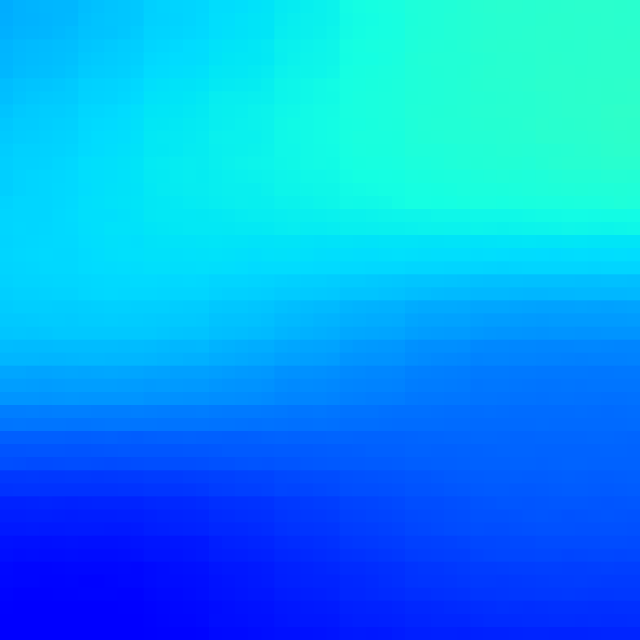
Give the GLSL for this background, as a Shadertoy shader.

```glsl
// A mosaic heat map flowing from deep blue through cyan to aqua green.
// Sigmoid profiles for the left and right sides are blended into a smooth
// field, which is sampled per cell and coloured by a spectral ramp.

const float CELLS = 49.0;     // cells along each side
const float GROUP = 5.0;      // cells in one repeating band
const float SNAP = 0.35;      // pull of a cell towards its band centre
const float GRAIN = 0.012;    // strength of the cell variation
const int SAMPLES = 3;        // antialiasing samples per axis

// Falls smoothly from 1 to 0 around centre.
float fall(float x, float centre, float width) {
    return 1.0 / (1.0 + exp((x - centre) / width));
}

float bell(float x, float width) {
    return exp(-x * x / (width * width));
}

// Gradient noise
vec2 gradient(vec2 p) {
    float h = fract(sin(dot(p, vec2(127.1, 311.7))) * 43758.5);
    return vec2(cos(6.2832 * h), sin(6.2832 * h));
}

float gradientNoise(vec2 p) {
    vec2 i = floor(p), f = fract(p);
    vec2 w = f * f * f * (f * (f * 6.0 - 15.0) + 10.0);
    vec2 e = vec2(1.0, 0.0);
    float a = dot(gradient(i), f);
    float b = dot(gradient(i + e.xy), f - e.xy);
    float c = dot(gradient(i + e.yx), f - e.yx);
    float d = dot(gradient(i + e.xx), f - e.xx);
    return mix(mix(a, b, w.x), mix(c, d, w.x), w.y);
}

// Heat at p, with p.y measured downwards from the top edge
float heat(vec2 p) {
    float left = 0.92 * fall(p.y, 0.66, 0.08) - 0.12 * bell(p.y, 0.15);
    float right = 0.68 * fall(p.y, 0.44, 0.065) + 0.42 * fall(p.y, 0.93, 0.1);
    float h = mix(left, right, smoothstep(0.13, 0.87, p.x));
    // Cooler upper left side, cold lower left corner, warm spot on the right
    h -= 0.13 * (1.0 - smoothstep(-0.05, 0.3, p.x)) * (1.0 - smoothstep(0.1, 0.65, p.y));
    h -= 0.03 * bell(length(p - vec2(0.12, 1.0)), 0.2);
    h += 0.035 * bell(length(p - vec2(1.0, 0.22)), 0.12);
    return h;
}

// Cell centre, drawn partly to wide columns and to rows of two and three
vec2 cellPoint(vec2 cell) {
    vec2 q = mod(cell - 1.0, GROUP);
    vec2 bandCentre = cell - q + vec2(0.5 * GROUP, q.y < 1.5 ? 1.0 : 3.5);
    return mix(cell + 0.5, bandCentre, SNAP) / CELLS;
}

// Spectral ramp: blue at 0, cyan near 0.9, aqua above 1
vec3 spectrum(float h) {
    return clamp(vec3((h - 0.9) / 1.24, h, 1.0 - (h - 0.86) / 1.24), 0.0, 1.0);
}

vec3 mosaic(vec2 p) {
    vec2 cell = clamp(floor(p * CELLS), 0.0, CELLS - 1.0);
    float grain = GRAIN * gradientNoise(cell * vec2(0.37, 0.73) + 0.5);
    return spectrum(heat(cellPoint(cell)) + grain);
}

void mainImage(out vec4 fragColor, in vec2 fragCoord) {
    vec3 sum = vec3(0.0);
    for (int j = 0; j < SAMPLES; j++) {
        for (int i = 0; i < SAMPLES; i++) {
            vec2 offset = (vec2(i, j) + 0.5) / float(SAMPLES) - 0.5;
            vec2 uv = (fragCoord + offset) / iResolution.xy;
            sum += mosaic(vec2(uv.x, 1.0 - uv.y));
        }
    }
    fragColor = vec4(sum / float(SAMPLES * SAMPLES), 1.0);
}
```
